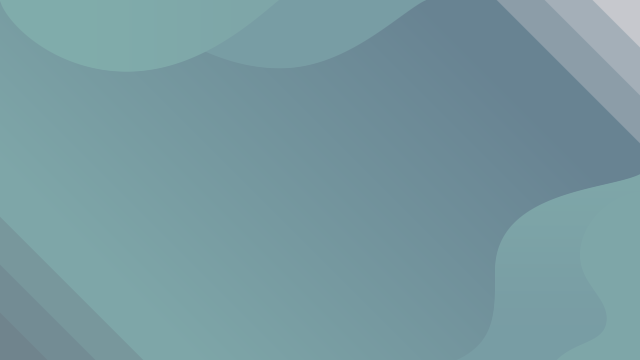
Give the GLSL for this background, as a Shadertoy shader.

```glsl
// Calm teal and slate background: a diagonal gradient with two hanging waves,
// two flowing curves in the lower right and stepped translucent corner bands.
// Waves are power-shaped lobes; side curves are Bezier edges solved by bisection.

const vec2 GRID = vec2(768.0, 432.0); // design units across the canvas

const vec3 TEAL      = vec3(0.494, 0.651, 0.659);
const vec3 SLATE     = vec3(0.408, 0.514, 0.573);
const vec3 MINT      = vec3(0.502, 0.674, 0.669);
const vec3 MIST      = vec3(0.472, 0.614, 0.642);
const vec3 PALE_GREY = vec3(0.843, 0.835, 0.847);
const vec3 DUSK      = vec3(0.408, 0.439, 0.494);

// Smooth coverage of a shape whose field is positive inside
float coverage(float field) {
    return smoothstep(-0.5, 0.5, field / max(fwidth(field), 1e-4));
}

// Depth of a rounded lobe: full at its centre, zero at its half width
float lobe(float x, float centre, float halfWidth, float depth, float power) {
    float u = (x - centre) / halfWidth;
    return depth * pow(max(1.0 - u * u, 0.0), power);
}

vec2 bezier(vec2 a, vec2 b, vec2 c, vec2 d, float t) {
    float s = 1.0 - t;
    return s * s * (s * a + 3.0 * t * b) + t * t * (3.0 * s * c + t * d);
}

// Horizontal place of a curve that descends steadily, at height y
float edgeX(float y, vec2 a, vec2 b, vec2 c, vec2 d) {
    float low = 0.0, high = 1.0;
    for (int i = 0; i < 18; i++) {
        float mid = 0.5 * (low + high);
        if (bezier(a, b, c, d, mid).y < y) low = mid;
        else high = mid;
    }
    return bezier(a, b, c, d, 0.5 * (low + high)).x;
}

float outerEdge(float y) {
    vec2 joint = vec2(594, 325);
    return y < joint.y
        ? edgeX(y, vec2(768, 209), vec2(730, 228), vec2(594, 228), joint)
        : edgeX(y, joint, vec2(594, 372), vec2(596, 410), vec2(548, 432));
}

float innerEdge(float y) {
    vec2 bay = vec2(696, 306), cape = vec2(728, 382);
    if (y < bay.y) return edgeX(y, vec2(768, 230), vec2(728, 236), vec2(696, 270), bay);
    if (y < cape.y) return edgeX(y, bay, vec2(696, 340), vec2(728, 356), cape);
    return edgeX(y, cape, vec2(728, 412), vec2(692, 408), vec2(668, 432));
}

// Three translucent bands, stacked towards a corner
vec3 cornerBands(vec3 base, float fromCorner, vec3 tint, float alpha, float tipAlpha) {
    for (int i = 0; i < 3; i++) {
        float opacity = i == 2 ? tipAlpha : alpha;
        float band = coverage(172.0 - 57.5 * float(i) - fromCorner);
        base = mix(base, tint, opacity * band);
    }
    return base;
}

void mainImage(out vec4 fragColor, in vec2 fragCoord) {
    vec2 p = fragCoord / iResolution.xy * GRID;
    float diagonal = p.x + p.y;
    float down = GRID.y - p.y;

    // Diagonal backdrop
    vec3 color = mix(TEAL, SLATE, clamp((diagonal - 235.0) / 700.0, 0.0, 1.0));

    // Hanging waves, the rear one first
    float rearWidth = p.x < 336.0 ? 200.0 : 176.0;
    float rearWave = lobe(p.x, 336.0, rearWidth, 82.0, 1.25);
    color = mix(color, MIST, coverage(rearWave - down));

    bool leftSide = p.x < 152.0;
    float frontWave = lobe(p.x, 152.0, leftSide ? 152.0 : 183.0, 86.0,
                           leftSide ? 0.72 : 1.05);
    vec3 frontColor = mix(MINT, TEAL, smoothstep(80.0, 320.0, p.x));
    color = mix(color, frontColor, coverage(frontWave - down));

    // Flowing lower right curves
    vec3 outerColor = mix(TEAL, MIST, smoothstep(200.0, 410.0, down));
    color = mix(color, outerColor, coverage(p.x - outerEdge(down)));
    color = mix(color, TEAL, coverage(p.x - innerEdge(down)));

    // Corner bands
    color = cornerBands(color, diagonal, DUSK, 0.28, 0.30);
    color = cornerBands(color, GRID.x + GRID.y - diagonal, PALE_GREY, 0.32, 0.66);

    fragColor = vec4(color, 1.0);
}
```
